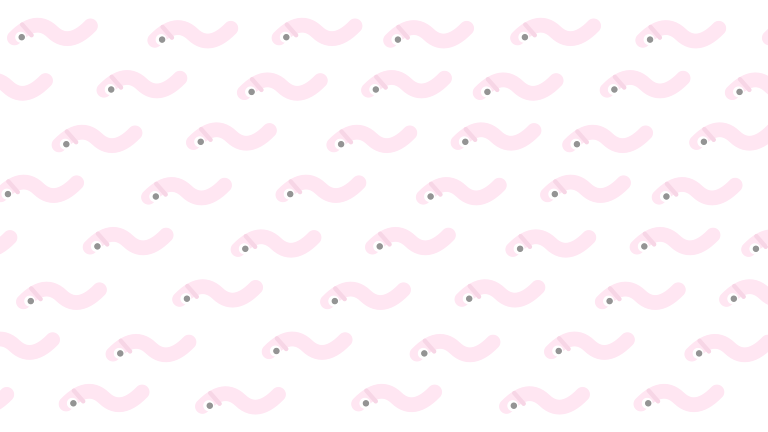
A WebGL 2 fragment shader for this pattern:

```glsl
#version 300 es
precision highp float;
// Rows of pale pink worms with collars and round eyes, staggered on white.

uniform vec2 u_resolution;
out vec4 fragColor;

float segmentDistance(vec2 p, vec2 a, vec2 b) {
  vec2 ab = b - a;
  return length(p - a - ab * clamp(dot(p - a, ab) / dot(ab, ab), 0.0, 1.0));
}

// S-shaped spine: a quadratic curve and its half-turn copy about the middle
float spineDistance(vec2 p) {
  vec2 middle = vec2(30.7, 5.3);
  vec2 head = vec2(-7.3, -0.7) - middle;
  vec2 bend = vec2(14.0, 21.3) - middle;
  vec2 q = p - middle;
  vec2 previous = head;
  float d = 1e5;
  for (int i = 1; i <= 14; i++) {
    float t = float(i) / 14.0;
    vec2 next = head * (1.0 - t) * (1.0 - t) + bend * 2.0 * t * (1.0 - t);
    d = min(d, min(segmentDistance(q, previous, next), segmentDistance(-q, previous, next)));
    previous = next;
  }
  return d;
}

// Uneven spacing along a row, with a slight rise and fall
vec2 wormOffset(float k) {
  float x = 133.8 * k - 19.5 + 25.0 * cos(0.62 * k - 0.25) - 5.0 * cos(2.0944 * k);
  return vec2(x, -2.4 + 1.2 * cos(3.14159 * k));
}

void main() {
  // The canvas is 432 units tall
  vec2 p = gl_FragCoord.xy * 432.0 / u_resolution.y;
  float aa = 0.6 * 432.0 / u_resolution.y;

  // Each lower row is shifted to the right
  float row = floor((432.0 - p.y - 7.4) / 52.3);
  vec2 q = p - vec2(22.0 + 89.5 * row, 396.0 - 52.3 * row);
  float nearest = round(q.x / 133.8);

  vec3 white = vec3(1.0);
  vec3 color = white;
  for (float i = -1.0; i <= 1.0; i++) {
    vec2 w = q - wormOffset(nearest + i);

    // Body and collar
    float body = spineDistance(w) - 7.4;
    color = mix(color, vec3(1.0, 0.90, 0.95), smoothstep(aa, -aa, body));
    float collar = segmentDistance(w, vec2(0.5, 12.6), vec2(9.8, 2.0)) - 2.2;
    color = mix(color, vec3(0.97, 0.84, 0.90), smoothstep(aa, -aa, collar));

    // Eye and pupil
    float eye = length(w - vec2(-1.0, 0.0)) - 5.5;
    color = mix(color, white, smoothstep(aa, -aa, eye));
    float pupil = length(w) - 3.2;
    color = mix(color, vec3(0.58), smoothstep(aa, -aa, pupil));
  }

  fragColor = vec4(color, 1.0);
}
```
